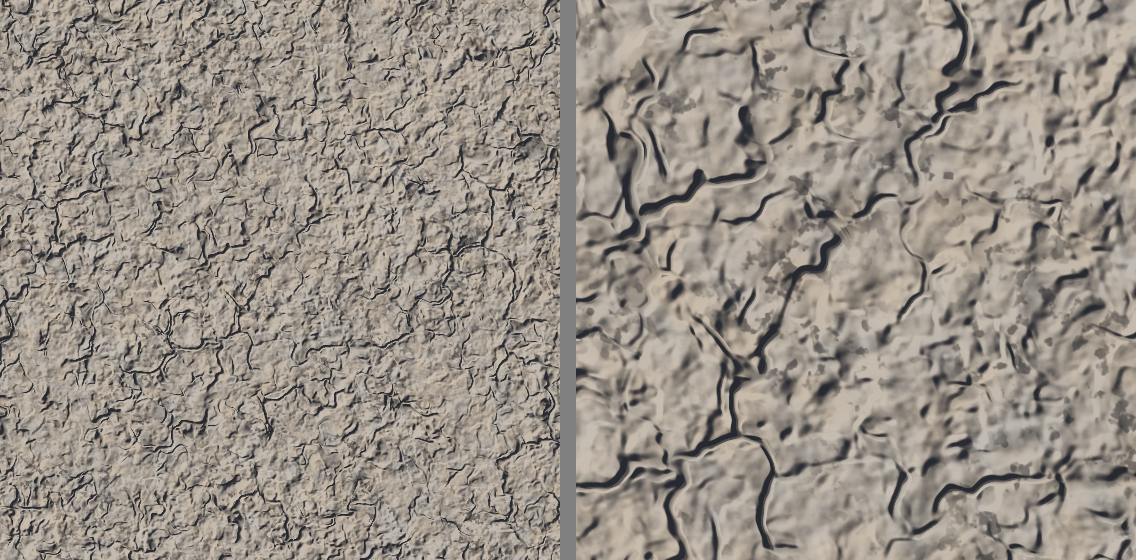
Left, the full canvas; right, a detail of the centre.
Give the GLSL for this texture, as a Shadertoy shader.

```glsl
vec2 hash2(vec2 p) {
    vec3 q = fract(vec3(p.xyx) * vec3(0.1031, 0.1030, 0.0973));
    q += dot(q, q.yzx + 33.33);
    return fract((q.xx + q.yz) * q.zy);
}

float noise(vec2 p) {
    vec2 i = floor(p), f = fract(p);
    f = f * f * (3.0 - 2.0 * f);
    float low = mix(hash2(i).x, hash2(i + vec2(1, 0)).x, f.x);
    float high = mix(hash2(i + vec2(0, 1)).x, hash2(i + vec2(1, 1)).x, f.x);
    return mix(low, high, f.y);
}

float fbm(vec2 p) {
    float sum = 0.0, amp = 0.571;
    for (int i = 0; i < 3; i++) {
        p = mat2(1.6, 1.2, -1.2, 1.6) * p + 17.3;
        sum += amp * noise(p * 0.5);
        amp *= 0.5;
    }
    return sum;
}

// Gap between the two nearest cell centres: zero along cell borders
float cellGap(vec2 p) {
    vec2 cell = floor(p);
    float nearest = 9.0, second = 9.0;
    for (int y = -1; y <= 1; y++) {
        for (int x = -1; x <= 1; x++) {
            vec2 c = cell + vec2(x, y);
            float d = length(c + hash2(c + 71.0) - p);
            second = min(second, max(nearest, d));
            nearest = min(nearest, d);
        }
    }
    return second - nearest;
}

// x: surface height, y: crack depth from 0 to 1
vec2 relief(vec2 p) {
    vec2 jag = vec2(fbm(p * 30.0), fbm(p * 30.0 + 40.0)) - 0.5;
    vec2 w = p + 0.055 * jag;

    // Short ragged cracks: wide ones and a finer network between them
    float wide = smoothstep(0.42, 0.75, noise(p * 21.0 + 5.0));
    wide *= 1.0 - smoothstep(0.0, 0.10, cellGap(w * 11.0));
    float fine = smoothstep(0.45, 0.80, noise(p * 37.0 + 60.0));
    fine *= 1.0 - smoothstep(0.0, 0.16, cellGap(w * 24.0 + 9.0));

    // Flaky crust with steep rims, a little calmer in some patches
    float rough = mix(0.65, 1.1, smoothstep(0.25, 0.55, noise(p * 9.0 + 20.0)));
    vec2 q = p + 0.012 * jag;
    float flakes = smoothstep(0.42, 0.57, fbm(q * 42.0 + 3.0));
    float lumps = fbm(q * 56.0 + 80.0);
    float height = rough * (0.0036 * flakes + 0.010 * lumps);
    return vec2(height - 0.008 * wide - 0.004 * fine, max(wide, 0.6 * fine));
}

void mainImage(out vec4 fragColor, in vec2 fragCoord) {
    vec2 p = fragCoord / iResolution.y;
    vec2 toLight = normalize(vec2(-0.8, 0.6));
    vec2 ground = relief(p);

    // Slope towards the light
    vec2 e = toLight * 0.0012;
    float slope = (relief(p - e).x - relief(p + e).x) / 0.0024;

    // Short cast shadows
    float blocked = 0.0;
    for (int i = 1; i <= 3; i++) {
        float d = 0.0022 * float(i);
        blocked = max(blocked, (relief(p + toLight * d).x - ground.x) / d);
    }
    float shadow = smoothstep(0.6, 1.3, blocked);

    // Tone with grain, pits and crack dirt
    float grain = fbm(p * 170.0) - 0.5;
    float tone = smoothstep(-1.25, 0.42, slope + 0.35 * grain);
    tone *= 1.0 - 0.6 * shadow;
    tone *= 1.0 - 0.45 * ground.y;
    float dirt = smoothstep(0.45, 0.70, fbm(p * 16.0 + 12.0));
    float pits = smoothstep(0.58, 0.74, fbm(p * 140.0 + 7.0));
    tone *= 1.0 - pits * (0.08 + 0.4 * dirt);
    tone += 0.08 * (fbm(p * 40.0 + 50.0) - 0.5) - 0.02 * dirt;
    tone = clamp(tone, 0.0, 1.05);

    // Navy shadows, brown midtones, pale clay
    vec3 color = mix(vec3(0.15, 0.16, 0.19), vec3(0.775, 0.735, 0.685), tone);
    color -= vec3(0.0, 0.04, 0.10) * tone * max(1.0 - tone, 0.0);
    float tint = fbm(p * 40.0 + 33.0) - 0.5;
    color += tint * vec3(0.05, 0.0, -0.06) * tone;
    fragColor = vec4(color, 1.0);
}
```
